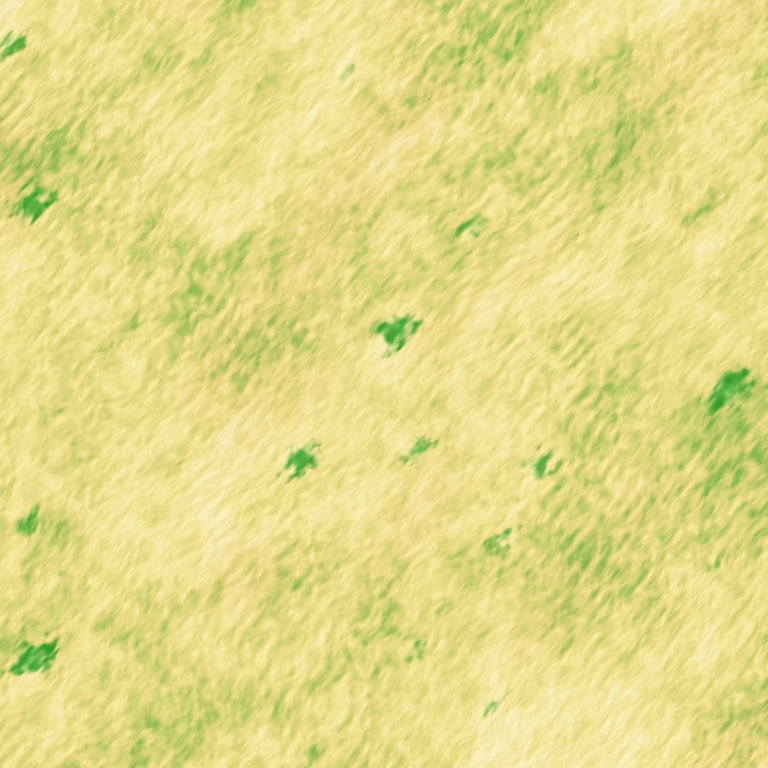
Reproduce this texture procedurally as a three.js fragment shader.

```glsl
// Draws sunlit dry meadow: slanted straw and green mottling with a few vivid green tufts.
varying vec2 vUv;

const float SLANT = 0.9;       // direction of the streaks, radians
const float STRETCH = 0.56;    // squeeze along the streaks

const vec3 VIVID = vec3(0.25, 0.66, 0.22);
const vec3 GREEN = vec3(0.54, 0.73, 0.31);
const vec3 OLIVE = vec3(0.75, 0.79, 0.42);
const vec3 MOSS  = vec3(0.84, 0.83, 0.47);
const vec3 STRAW = vec3(0.91, 0.85, 0.52);
const vec3 SAND  = vec3(0.95, 0.89, 0.58);
const vec3 CREAM = vec3(0.97, 0.93, 0.72);

float hash(vec2 p) {
  return fract(sin(dot(p, vec2(127.1, 311.7))) * 43758.545);
}

// Smooth value noise, centred on zero
float noise(vec2 p) {
  vec2 cell = floor(p);
  vec2 f = fract(p);
  f = f * f * (3.0 - 2.0 * f);
  float low = mix(hash(cell), hash(cell + vec2(1.0, 0.0)), f.x);
  float high = mix(hash(cell + vec2(0.0, 1.0)), hash(cell + vec2(1.0)), f.x);
  return mix(low, high, f.y) - 0.5;
}

// Layered noise, normalised by its total weight
float fbm(vec2 p, int octaves) {
  float sum = 0.0;
  float weight = 1.0;
  float total = 0.0;
  for (int i = 0; i < 4; i++) {
    if (i >= octaves) break;
    sum += weight * noise(p);
    total += weight;
    weight *= 0.5;
    p = p * 2.03 + vec2(17.3, 9.1);
  }
  return sum / total;
}

// Coordinates along and across the streaks
vec2 streakSpace(vec2 uv, float angle, float stretch) {
  vec2 along = vec2(cos(angle), sin(angle));
  vec2 across = vec2(-along.y, along.x);
  return vec2(dot(uv, along) * stretch, dot(uv, across));
}

// Rare ragged tufts, one candidate per cell
float tufts(vec2 p, float density, float raggedness) {
  vec2 cell = floor(p);
  float cover = 0.0;
  for (int y = -1; y <= 1; y++) {
    for (int x = -1; x <= 1; x++) {
      vec2 id = cell + vec2(float(x), float(y));
      vec2 centre = id + 0.2 + 0.6 * vec2(hash(id + 3.7), hash(id + 8.2));
      float size = hash(id + 21.4);
      float radius = mix(0.04, 0.15, size * size);
      float edge = length(p - centre) - radius + raggedness;
      float present = step(hash(id + 40.6), density);
      float strength = mix(0.35, 0.9, size);
      cover = max(cover, present * strength * (1.0 - smoothstep(-0.1, 0.06, edge)));
    }
  }
  return cover;
}

float ramp(float start, float end, float x) {
  return clamp((x - start) / (end - start), 0.0, 1.0);
}

// Even colour ramp from green shade to pale light
vec3 meadowColour(float tone) {
  vec3 c = mix(GREEN, OLIVE, ramp(-2.9, -1.5, tone));
  c = mix(c, MOSS, ramp(-1.5, -0.75, tone));
  c = mix(c, STRAW, ramp(-0.75, 0.0, tone));
  c = mix(c, SAND, ramp(0.0, 0.8, tone));
  return mix(c, CREAM, ramp(0.8, 2.2, tone));
}

void main() {
  // Gently bent streaks
  vec2 bend = vec2(noise(vUv * 4.0 + 5.0), noise(vUv * 4.0 + 31.0));
  vec2 ripple = vec2(noise(vUv * 31.0 + 2.0), noise(vUv * 31.0 + 47.0));
  vec2 uv = vUv + 0.04 * bend + 0.008 * ripple;
  vec2 p = streakSpace(uv, SLANT, STRETCH) + 3.0;

  // Three sizes of mottling; grain is calmer in the pale areas
  float broad = 3.9 * fbm(p * 8.0, 3);
  float clumps = 2.5 * fbm(p * 31.0 + 11.0, 2);
  float grain = fbm(p * 118.0 + 23.0, 2);
  float grainGain = mix(4.2, 2.2, smoothstep(-0.8, 0.8, broad + 0.5 * clumps));
  float tone = 0.22 + broad + clumps + grainGain * grain;
  vec3 colour = meadowColour(tone);

  // Slightly warmer dry patches
  float dry = smoothstep(0.05, 0.35, noise(p * 9.0 + 61.0));
  colour *= mix(vec3(1.0), vec3(0.995, 0.98, 0.98), dry);

  // Vivid tufts with grainy edges and blades of lighter green
  float tuft = tufts(p * vec2(10.0, 8.0), 0.36, 0.25 * grain + 0.05 * clumps);
  colour = mix(colour, VIVID + 0.2 * grain, tuft);

  // Fine relief lit from the upper left
  float lit = fbm((p + vec2(0.0, 0.003)) * 118.0 + 23.0, 2);
  colour += 0.08 * (grain - lit);

  gl_FragColor = vec4(clamp(colour, 0.0, 1.0), 1.0);
}
```
